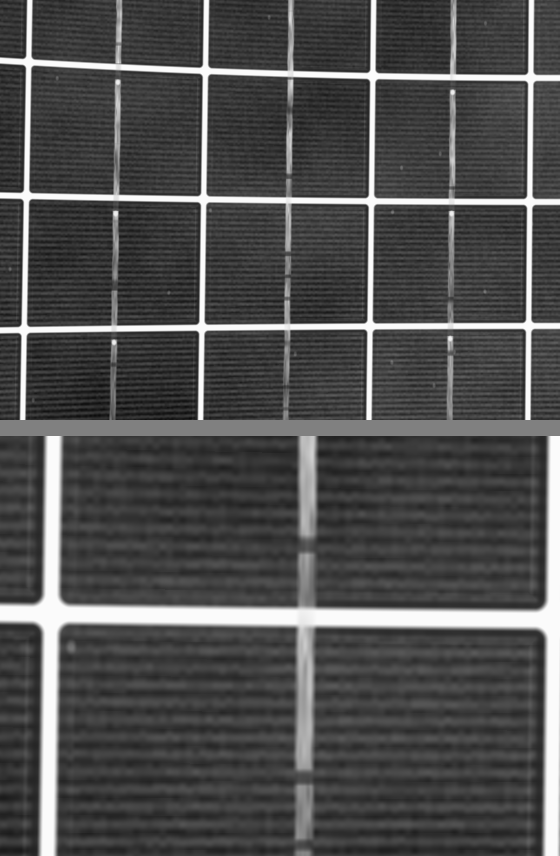
Top: the whole. Bottom: its middle third, enlarged.
Reproduce this pattern procedurally as a Shadertoy shader.

```glsl
// Monochrome solar panel: dark ribbed cells, white grid gaps and worn solder ribbons.

float hash(vec2 p) {
    return fract(sin(dot(p, vec2(127.1, 311.7))) * 43758.5453);
}

float noise(vec2 p) {
    vec2 i = floor(p), f = fract(p);
    f = f * f * (3.0 - 2.0 * f);
    return mix(mix(hash(i), hash(i + vec2(1, 0)), f.x),
               mix(hash(i + vec2(0, 1)), hash(i + vec2(1, 1)), f.x), f.y);
}

float roundedBox(vec2 p, vec2 halfSize, float radius) {
    vec2 q = abs(p) - halfSize + radius;
    return length(max(q, 0.0)) + min(max(q.x, q.y), 0.0) - radius;
}

// Panel coordinates in cells (xy) and local cell size (zw), seen at a slight angle.
vec4 panelSpace(vec2 p) {
    float x = p.x - 0.0625 - (p.y - 0.5) * (0.0174 - 0.007 * p.x);
    float root = sqrt(0.4332 * 0.4332 - 0.0451 * x);
    float col = (0.4332 - root) / 0.02256;
    float away = 1.0 - 0.75 * p.x;
    float bend = 1.0 - away * away;
    float rowSize = 0.3212 - 0.026 * bend;
    float row = (p.y - 0.5347 + 0.0156 * bend) / rowSize;
    return vec4(col, row, root, rowSize);
}

float cellSurface(vec2 p, vec2 panel, vec2 id) {
    float tone = 0.205 + 0.05 * (hash(id + 3.7) - 0.5);
    tone += 0.03 * (p.y - 0.5) + 0.025 * (p.x - 0.67);
    tone += 0.07 * (noise(p * 4.0 + 5.0) - 0.5) + 0.04 * (noise(p * 13.0) - 0.5);

    // Fine contact fingers, brighter in broken dashes
    float finger = panel.y * 22.0;
    float ridge = 0.5 + 0.5 * cos(6.28318 * finger);
    float dash = noise(vec2(p.x * 45.0, floor(finger + 0.5) * 3.1));
    float contrast = mix(0.13, 0.08, smoothstep(0.2, 0.8, p.y));
    tone += contrast * (ridge - 0.45) * (0.55 + 0.8 * dash);

    // Soft grain
    tone += 0.06 * (noise(p * 190.0) - 0.5);

    // Sparse dust specks
    vec2 patchId = floor(p * 9.0);
    vec2 center = 0.2 + 0.6 * vec2(hash(patchId + 1.3), hash(patchId + 8.1));
    float dust = length((fract(p * 9.0) - center) * vec2(1.0, 0.7));
    tone += 0.16 * step(0.87, hash(patchId + 4.9)) * smoothstep(0.05, 0.01, dust);
    return tone;
}

void mainImage(out vec4 fragColor, in vec2 fragCoord) {
    vec2 p = fragCoord / iResolution.y;
    float soft = max(0.0028, 1.0 / iResolution.y);
    vec4 space = panelSpace(p);
    vec2 panel = space.xy, size = space.zw;
    vec2 id = floor(panel), f = fract(panel);
    vec2 local = (f - 0.5) * size;

    float cell = roundedBox(local, 0.5 * size - vec2(0.0064, 0.0073), 0.009);
    float tone = cellSurface(p, panel, id);

    // Dark cell border, strongest on the right, with a faint inner line
    float side = mix(0.35, 1.0, smoothstep(-0.05, 0.05, local.x));
    tone = mix(tone, 0.11, 0.75 * side * smoothstep(-0.010, -0.004, cell));
    tone += 0.05 * side * smoothstep(0.003, 0.0, abs(cell + 0.012));

    // Solder ribbon down the middle of each cell
    float wobble = 0.0016 * (noise(vec2(id.x * 9.0, p.y * 30.0)) - 0.5);
    float across = local.x - wobble;
    float ribbon = smoothstep(soft, -soft, abs(across) - 0.0068);
    float wear = noise(vec2(id.x * 7.3 + across * 90.0, p.y * 24.0));
    float streak = noise(vec2(across * 300.0 + id.x * 5.0, p.y * 60.0));
    float metal = (0.36 + 0.36 * wear + 0.2 * streak) * mix(0.8, 1.08, p.y);
    metal *= 1.0 - 0.5 * smoothstep(0.76, 0.9, noise(vec2(id.x * 11.0, p.y * 38.0)));

    // Alternate columns break below each gap and end in a bright bead
    float broken = 1.0 - mod(id.x, 2.0);
    float start = 0.915 + 0.03 * (hash(id + 6.2) - 0.5);
    float gap = broken * smoothstep(start - 0.006, start + 0.006, f.y);
    tone = mix(tone, metal, ribbon * (1.0 - 0.85 * gap));
    float bead = length(vec2(across, (f.y - start + 0.022) * size.y * 0.8));
    tone = mix(tone, 0.93, broken * smoothstep(0.0075, 0.0025, bead));

    // White backing between cells, lightly stained where ribbons cross
    float frame = smoothstep(-soft, soft, cell);
    float backing = 0.985 - 0.12 * ribbon * wear;
    tone = mix(tone, backing, frame);
    tone += 0.06 * (1.0 - frame) * exp(-abs(cell) * 170.0);

    fragColor = vec4(vec3(clamp(tone, 0.0, 1.0)), 1.0);
}
```
